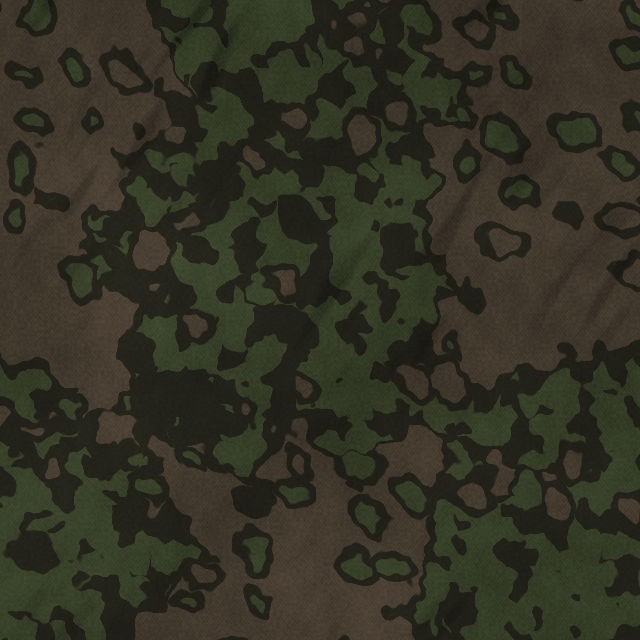
A WebGL 1 fragment shader for this pattern:

```glsl
precision highp float;
// Woodland camouflage cloth: brown ground, large black masses filled with lobed
// green, and scattered rimmed spots. Every shape is a signed field (positive inside,
// roughly in canvas units) on ragged coordinates; cloth shading is laid over it.

uniform vec2 u_resolution;

#define BROWN vec3(0.260, 0.223, 0.178)
#define BLACK vec3(0.130, 0.127, 0.097)
#define GREEN vec3(0.208, 0.240, 0.152)
#define REPEAT_X 0.85     // horizontal period of the large masses
#define BAND_Y 0.38       // height where the masses change columns
#define RIM 0.011         // black border around green and brown cores
#define LOBE_FREQ 19.0    // scale of the green lobes
#define SPOT_CELL 0.085   // spacing of the scattered spots
#define SPOT_SHARE 0.68   // share of cells that carry a spot
#define EDGE 0.0011       // softness of the printed edges

const float TAU = 6.2831853;

vec2 hash2(vec2 p) {
  vec3 h = fract(vec3(p.xyx) * vec3(0.1031, 0.1030, 0.0973));
  h += dot(h, h.yzx + 33.33);
  return fract((h.xx + h.yz) * h.zy);
}

float cornerSlope(vec2 cell, vec2 offset) {
  float angle = TAU * hash2(cell).x;
  return dot(vec2(cos(angle), sin(angle)), offset);
}

// Gradient noise, centred on zero.
float noise(vec2 p) {
  vec2 i = floor(p), f = p - i;
  vec2 w = f * f * f * (f * (f * 6.0 - 15.0) + 10.0);
  vec2 e = vec2(1.0, 0.0);
  float low = mix(cornerSlope(i, f), cornerSlope(i + e, f - e), w.x);
  float high = mix(cornerSlope(i + e.yx, f - e.yx), cornerSlope(i + 1.0, f - 1.0), w.x);
  return mix(low, high, w.y);
}

vec2 noise2(vec2 p) {
  return vec2(noise(p + 17.3), noise(p + 71.9));
}

// Staggered columns joined by a band, broken up by noise.
float massField(vec2 p) {
  float column = cos(TAU * (p.x - 0.43) / REPEAT_X);
  float side = clamp((p.y - BAND_Y) * 5.0, -1.0, 1.0);
  float bandOffset = (p.y - BAND_Y) / 0.08;
  float band = 0.5 * exp(-bandOffset * bandOffset);
  return 0.7 * column * side + band + 1.0 * noise(p * 4.2 + 31.0)
       + 0.9 * noise(p * 10.0 + 53.0) + 0.5 * noise(p * 24.0 + 5.0);
}

// Tilted oval spots: x = whole spot, y = green core, z = dark hole, w = brown eye.
vec4 spotFields(vec2 p) {
  vec4 fields = vec4(-1.0);
  vec2 home = floor(p / SPOT_CELL);
  for (int j = -1; j <= 1; j++) {
    for (int i = -1; i <= 1; i++) {
      vec2 cell = home + vec2(float(i), float(j)) + 40.0;
      vec2 place = hash2(cell), look = hash2(cell + 117.0), kind = hash2(cell + 253.0);
      if (kind.x > SPOT_SHARE) continue;
      vec2 d = p - (cell - 40.0 + 0.5 + 0.6 * (place - 0.5)) * SPOT_CELL;
      float tilt = 0.7 + 1.5 * (look.x - 0.5);
      float c = cos(tilt), s = sin(tilt);
      vec2 q = vec2(c * d.x + s * d.y, c * d.y - s * d.x);
      float inside = mix(0.016, 0.032, look.y) - length(q * vec2(1.0, 0.68));
      float leaf = step(kind.y, 0.64), eye = step(0.84, kind.y);
      fields = max(fields, vec4(inside,
                                mix(-1.0, inside - RIM, leaf),
                                mix(inside, -1.0, leaf),
                                mix(-1.0, inside - RIM, eye)));
    }
  }
  return fields;
}

float coverage(float field) {
  float soft = max(EDGE, 0.55 / u_resolution.y);
  return smoothstep(-soft, soft, field);
}

// Broad fading, wear, diagonal creases and a fine knit.
float clothShade(vec2 p) {
  float fade = 0.24 * noise(p * 2.7 + 11.0) + 0.12 * noise(p * 8.0 + 29.0);
  float wear = 0.10 * noise(p * vec2(34.0, 26.0) + 61.0);
  vec2 crease = vec2(dot(p, vec2(0.83, -0.55)) * 34.0, dot(p, vec2(0.55, 0.83)) * 6.0);
  float creased = smoothstep(0.05, 0.45, noise(crease))
                * smoothstep(-0.05, 0.35, noise(p * 2.3 + 83.0));
  float knit = 0.05 * sin(p.x * 1100.0) * sin(p.y * 900.0);
  float grain = 0.15 * noise(p * 190.0);
  return 1.0 + fade + wear - 0.25 * creased + knit + grain;
}

void main() {
  vec2 uv = gl_FragCoord.xy / u_resolution.y;

  // Ragged outlines: a broad and a fine warp.
  vec2 p = uv + 0.016 * noise2(uv * 21.0) + 0.009 * noise2(uv * 52.0);

  float mass = massField(p);
  float lobeNoise = noise(p * LOBE_FREQ + 7.0) + 0.5 * noise(p * LOBE_FREQ * 2.1 + 43.0);
  float lobes = (lobeNoise + 0.22 * mass - 0.04) * 0.06;
  vec4 spots = spotFields(p);

  float dark = max(mass * 0.09, spots.x);
  float foliage = min(min(mass * 0.09 - 0.016, lobes), -spots.z);
  float green = max(foliage, spots.y);

  vec3 color = mix(BROWN, BLACK, coverage(dark));
  color = mix(color, GREEN, coverage(green));
  color = mix(color, BROWN, coverage(spots.w));

  gl_FragColor = vec4(color * clothShade(uv), 1.0);
}
```
